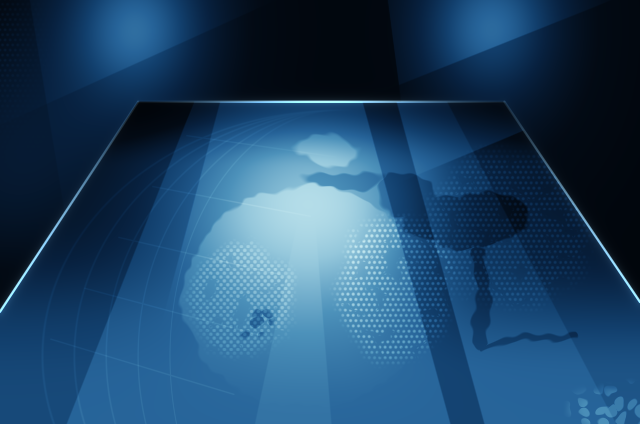
This background is drawn by a Shadertoy shader. Its source:

```glsl
float segment(vec2 p, vec2 a, vec2 b) {
  vec2 ab = b - a;
  return length(p - a - ab * clamp(dot(p - a, ab) / dot(ab, ab), 0.0, 1.0));
}

// 1 on the right hand of the line from a to b
float rightOf(vec2 p, vec2 a, vec2 b, float px) {
  vec2 d = normalize(b - a);
  return smoothstep(-px, px, dot(p - a, vec2(d.y, -d.x)));
}

float ellipse(vec2 p, vec2 center, vec2 radius, float soft) {
  float d = (length((p - center) / radius) - 1.0) * min(radius.x, radius.y);
  return 1.0 - smoothstep(-soft, soft, d);
}

float glow(vec2 p, vec2 center, vec2 spread) {
  vec2 q = (p - center) / spread;
  return exp(-dot(q, q));
}

float cellular(vec2 p) {
  float nearest = 2.0;
  for (int i = 0; i < 9; i++) {
    vec2 c = floor(p) + vec2(i % 3 - 1, i / 3 - 1);
    vec2 h = fract(sin(vec2(dot(c, vec2(127.1, 311.7)), dot(c, vec2(269.5, 183.3)))) * 4375.8);
    nearest = min(nearest, length(c + h - p));
  }
  return nearest;
}

vec2 wobble(vec2 p) {
  return 0.007 * sin(p.yx * 31.0 + 2.0 * sin(p * 23.0))
       + 0.003 * sin(p.yx * 117.0 + 2.0 * sin(p * 83.0));
}

float dotGrid(vec2 p, vec2 pitch, float radius, float px) {
  vec2 q = p / pitch;
  q.x += 0.5 * mod(floor(q.y), 2.0);
  float d = length((fract(q) - 0.5) * pitch);
  return 1.0 - smoothstep(radius - px, radius + px, d);
}

vec3 blueRamp(float tone) {
  vec3 stops[8] = vec3[8](
    vec3(0.0, 0.01, 0.025), vec3(0.01, 0.04, 0.08), vec3(0.03, 0.13, 0.25),
    vec3(0.07, 0.25, 0.43), vec3(0.15, 0.39, 0.60), vec3(0.30, 0.57, 0.73),
    vec3(0.58, 0.78, 0.86), vec3(0.80, 0.93, 0.95));
  vec3 color = stops[0];
  for (int i = 1; i < 8; i++)
    color = mix(color, stops[i], clamp(tone / 0.15 - float(i - 1), 0.0, 1.0));
  return color;
}

float lamp(vec2 p, vec2 center) {
  return 0.29 * glow(p, center, vec2(0.13, 0.15)) + 0.28 * glow(p, center, vec2(0.29, 0.4));
}

float backdropTone(vec2 p, float px) {
  float left = lamp(p, vec2(0.32, 0.93));
  left *= mix(0.83, 1.0, rightOf(p, vec2(0.65, 1.0), vec2(0.0, 0.705), px));
  left *= mix(0.75, 1.0, rightOf(p, vec2(0.147, 0.53), vec2(0.07, 1.0), px));
  float right = lamp(p, vec2(1.157, 0.93));
  right *= mix(0.3, 1.0, rightOf(p, vec2(0.961, 0.627), vec2(0.912, 1.0), px));
  right *= mix(0.72, 1.0, rightOf(p, vec2(1.44, 1.0), vec2(0.94, 0.8), px));
  float dots = dotGrid(p, vec2(0.012), 0.003, px) * glow(p, vec2(0.0, 0.9), vec2(0.07, 0.14));
  return 0.05 + left + right + 0.17 * glow(p, vec2(0.0, 0.6), vec2(0.28, 0.3)) + 0.06 * dots;
}

float mapTone(vec2 p, float px) {
  vec2 q = p + wobble(p);
  // Pale land and darker eastern shores
  float land = ellipse(q, vec2(0.72, 0.3), vec2(0.29, 0.26), 0.004);
  land *= smoothstep(0.0, 0.42, p.y) * smoothstep(1.02, 0.8, p.x);
  land = max(land, ellipse(q, vec2(0.775, 0.645), vec2(0.075, 0.033), 0.004));
  float shore = ellipse(q, vec2(0.81, 0.575), vec2(0.1, 0.02), 0.003);
  shore = max(shore, ellipse(q, vec2(0.96, 0.54), vec2(0.07, 0.05), 0.003));
  shore = max(shore, ellipse(q, vec2(1.1, 0.48), vec2(0.15, 0.065), 0.003));
  float inlet = min(segment(q, vec2(1.13, 0.4), vec2(1.135, 0.2)) - 0.017,
                    segment(q, vec2(1.14, 0.185), vec2(1.35, 0.215)) - 0.007);
  shore = max(shore, 1.0 - smoothstep(-0.003, 0.003, inlet));

  // Dotted regions broken up by cells
  float cells = cellular(q * 28.0);
  float west = ellipse(q, vec2(0.57, 0.29), vec2(0.12, 0.13), 0.02);
  float middle = ellipse(q, vec2(0.93, 0.32), vec2(0.13, 0.17), 0.02);
  float east = ellipse(q, vec2(1.2, 0.46), vec2(0.19, 0.18), 0.03);
  float dots = 0.1 * west * dotGrid(p, vec2(0.016, 0.009), 0.004, px)
             + (0.17 * middle + 0.1 * east) * dotGrid(p, vec2(0.0125), 0.0034, px);
  float islets = ellipse(q, vec2(1.45, 0.03), vec2(0.1, 0.06), 0.02)
               - ellipse(q, vec2(0.6, 0.24), vec2(0.045, 0.04), 0.01);
  return 0.1 * land - 0.12 * shore + dots * (1.0 - smoothstep(0.55, 0.75, cells))
       + 0.14 * islets * (1.0 - smoothstep(0.3, 0.42, cells));
}

// Faint globe arcs and crossing lines
float globeLines(vec2 p, float px) {
  float sum = 0.0;
  for (int i = 0; i < 5; i++) {
    float k = float(i);
    float ring = abs(length((p - vec2(0.8, 0.16)) / vec2(0.4 + 0.075 * k, 0.58)) - 1.0) * 0.5;
    float bar = segment(p, vec2(0.12 + 0.08 * k, 0.2 + 0.12 * k), vec2(0.55 + 0.06 * k, 0.07 + 0.14 * k));
    sum += 1.0 - smoothstep(0.0, 0.001 + px, min(ring, bar));
  }
  return sum * (1.0 - smoothstep(0.5, 0.85, p.x));
}

// Strip between two lines rising from the lower border
float panel(vec2 p, vec2 lowX, vec2 highX, float top, float px) {
  return rightOf(p, vec2(lowX.x, 0.0), vec2(highX.x, top), px)
       - rightOf(p, vec2(lowX.y, 0.0), vec2(highX.y, top), px);
}

float floorTone(vec2 p, float px) {
  float tone = mix(0.6, 0.43, smoothstep(0.0, 0.8, p.y)) - 0.07 * smoothstep(0.1, 0.4, p.y);
  tone += 0.48 * glow(p, vec2(0.725, 0.54), vec2(0.33, 0.27)) - 0.2 * smoothstep(0.6, 0.76, p.y);
  tone += mapTone(p, px) + 0.04 * globeLines(p, px);
  tone -= 0.1 * panel(p, vec2(-1.0, 0.318), vec2(-1.0, 0.514), 0.745, px) * smoothstep(0.22, 0.5, p.y);
  tone -= 0.11 * panel(p, vec2(-1.0, 0.157), vec2(-1.0, 0.42), 0.667, px);
  tone += 0.04 * panel(p, vec2(0.6, 0.78), vec2(0.705, 0.74), 0.5, px) * smoothstep(0.5, 0.25, p.y);
  tone -= 0.14 * panel(p, vec2(1.06, 1.14), vec2(0.875, 0.955), 0.68, px);
  tone -= 0.06 * panel(p, vec2(1.45, 3.0), vec2(1.06, 3.0), 0.745, px);
  float shade = rightOf(p, vec2(0.94, 0.57), vec2(1.24, 0.695), px);
  return tone - 0.12 * shade * smoothstep(0.92, 1.15, p.x) * smoothstep(0.12, 0.42, p.y);
}

float rimLight(vec2 p, vec2 a, vec2 b, float px) {
  float d = segment(p, a, b);
  return 1.0 - smoothstep(0.001, 0.002 + px, d) + 0.2 * exp(-d * 130.0);
}

void mainImage(out vec4 fragColor, in vec2 fragCoord) {
  vec2 p = fragCoord / iResolution.xy * vec2(1.506, 1.0);
  float px = 1.0 / iResolution.y;
  vec2 topL = vec2(0.325, 0.76), topR = vec2(1.187, 0.76);
  vec2 lowL = vec2(0.0, 0.265), lowR = vec2(1.506, 0.288);
  float inside = rightOf(p, lowL, topL, px) * rightOf(p, topL, topR, px) * rightOf(p, topR, lowR, px);
  vec3 color = blueRamp(mix(backdropTone(p, px), floorTone(p, px), inside));

  // Bright rim of the floor
  float fall = mix(0.1, 0.9, smoothstep(0.8, 0.3, p.y));
  float rim = rimLight(p, topL, topR, px) * glow(p, vec2(0.765, 0.76), vec2(0.25, 1.0));
  rim += (rimLight(p, lowL, topL, px) + rimLight(p, topR, lowR, px)) * fall;
  fragColor = vec4(min(color + vec3(0.6, 0.82, 0.92) * rim, 1.0), 1.0);
}
```
